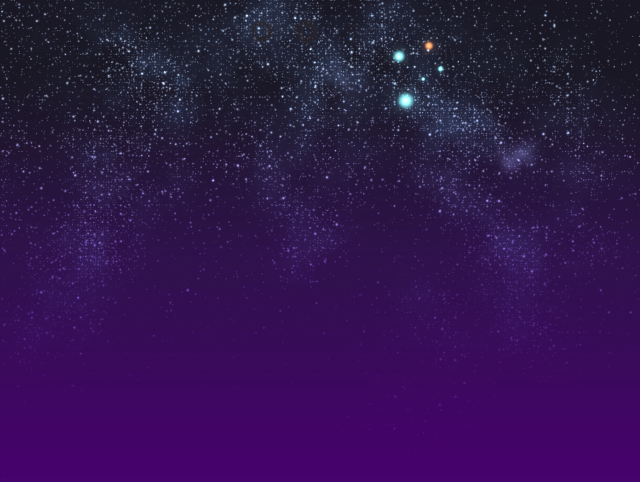
This background is drawn by a Shadertoy shader. Its source:

```glsl
#define STAR_LAYERS 4
#define COARSE_CELLS 42.0
#define LAYER_SCALE 1.65
#define STAR_RADIUS 0.0023
#define STAR_GAIN 0.95
#define CLOUD_GAIN 0.48
#define TOP_COLOR vec3(0.098, 0.09, 0.14)
#define MIDDLE_COLOR vec3(0.18, 0.07, 0.29)
#define BOTTOM_COLOR vec3(0.285, 0.0, 0.44)
#define CLOUD_COLOR vec3(0.27, 0.38, 0.56)
#define CYAN vec3(0.42, 0.82, 0.85)
#define ORANGE vec3(0.85, 0.52, 0.32)

vec3 hash3(vec2 p) {
    vec3 q = fract(vec3(p.xyx) * vec3(0.1031, 0.103, 0.0973));
    q += dot(q, q.yxz + 33.33);
    return fract((q.xxy + q.yxx) * q.zyx);
}

float noise(vec2 p) {
    vec2 cell = floor(p), f = fract(p);
    f = f * f * (3.0 - 2.0 * f);
    float low = mix(hash3(cell).x, hash3(cell + vec2(1, 0)).x, f.x);
    float high = mix(hash3(cell + vec2(0, 1)).x, hash3(cell + 1.0).x, f.x);
    return mix(low, high, f.y);
}

float fbm(vec2 p) {
    float sum = 0.0, amplitude = 0.53;
    for (int i = 0; i < 4; i++) {
        sum += amplitude * noise(p);
        p = mat2(1.6, 1.2, -1.2, 1.6) * p + 7.3;
        amplitude *= 0.5;
    }
    return sum;
}

// Soft glow around the segment a-b
float streak(vec2 p, vec2 a, vec2 b, float radius) {
    vec2 ab = b - a;
    float t = clamp(dot(p - a, ab) / dot(ab, ab), 0.0, 1.0);
    float d = length(p - a - t * ab) / radius;
    return exp(-d * d);
}

// Where dust and stars gather
float density(vec2 p) {
    p += 0.06 * (vec2(noise(p * 11.0), noise(p * 11.0 + 40.0)) - 0.5);
    // Upper arch
    float d = 0.55 * streak(p, vec2(0.27, 0.85), vec2(0.34, 0.78), 0.065);
    d += 0.50 * streak(p, vec2(0.51, 0.92), vec2(0.60, 0.97), 0.055);
    d += 0.55 * streak(p, vec2(0.69, 0.83), vec2(0.78, 0.92), 0.070);
    d += 0.28 * streak(p, vec2(0.25, 0.88), vec2(0.95, 0.86), 0.130);
    d += 0.65 * streak(p, vec2(0.87, 0.79), vec2(1.07, 0.69), 0.055);
    d += 0.40 * streak(p, vec2(1.15, 0.85), vec2(1.24, 0.66), 0.055);
    // Left arm
    d += 0.62 * streak(p, vec2(0.23, 0.68), vec2(0.20, 0.50), 0.070);
    d += 0.42 * streak(p, vec2(0.19, 0.48), vec2(0.08, 0.33), 0.075);
    d += 0.22 * streak(p, vec2(0.35, 0.62), vec2(0.43, 0.64), 0.050);
    // Central wisps
    d += 0.36 * streak(p, vec2(0.53, 0.68), vec2(0.62, 0.57), 0.055);
    d += 0.38 * streak(p, vec2(0.61, 0.48), vec2(0.68, 0.52), 0.045);
    d += 0.25 * streak(p, vec2(0.65, 0.70), vec2(0.75, 0.65), 0.060);
    // Right arm
    d += 0.45 * streak(p, vec2(0.92, 0.64), vec2(1.04, 0.50), 0.055);
    d += 0.55 * streak(p, vec2(1.06, 0.47), vec2(1.12, 0.31), 0.065);
    d += 0.28 * streak(p, vec2(0.88, 0.37), vec2(0.95, 0.30), 0.065);
    d += 0.30 * streak(p, vec2(1.20, 0.53), vec2(1.23, 0.48), 0.050);
    d += 0.18 * streak(p, vec2(0.83, 0.14), vec2(0.90, 0.14), 0.060);
    return d;
}

// One star at most in each grid cell, more likely inside dust
float starLayer(vec2 p, float cells, float radius, float abundance, float seed) {
    vec2 cell = floor(p * cells);
    vec3 h = hash3(cell + seed);
    vec2 center = (cell + 0.25 + 0.5 * h.xy) / cells;
    float scattered = 0.13 * smoothstep(0.1, 0.75, center.y);
    float edge = 0.20 * smoothstep(0.14, 0.0, center.x) * smoothstep(0.35, 0.6, center.y);
    float chance = abundance * (density(center) + scattered + edge);
    float power = hash3(cell + seed + 57.0).z;
    float d = length(p - center) / (radius * mix(0.75, 1.15, power));
    return step(h.z, chance) * mix(0.22, 1.0, power * power) * exp(-d * d);
}

// Pale core, coloured disc and faint halo
void addOrb(inout vec3 color, vec2 p, vec2 center, float radius, vec3 tint) {
    float d = length(p - center) / radius;
    color = mix(color, tint, 0.85 * smoothstep(1.15, 0.45, d));
    color += tint * 0.22 * exp(-d * d * 0.55);
    color += vec3(0.5, 0.3, 0.25) * exp(-d * d * 5.0);
}

void mainImage(out vec4 fragColor, in vec2 fragCoord) {
    vec2 p = fragCoord / iResolution.y;

    // Sky
    vec3 color = mix(BOTTOM_COLOR, MIDDLE_COLOR, smoothstep(-0.12, 0.56, p.y));
    color = mix(color, TOP_COLOR, smoothstep(0.42, 0.88, p.y));

    // Dust clouds, dimmer toward the bottom
    float fade = mix(0.18, 1.0, smoothstep(0.1, 0.8, p.y));
    float cloud = density(p) * smoothstep(0.2, 0.8, fbm(p * 16.0));
    vec3 dust = mix(vec3(0.30, 0.24, 0.60), CLOUD_COLOR, smoothstep(0.3, 0.8, p.y));
    color = mix(color, dust, clamp(cloud * CLOUD_GAIN * fade, 0.0, 0.6));
    float knots = streak(p, vec2(1.06, 0.67), vec2(1.085, 0.68), 0.025);
    knots += 0.35 * streak(p, vec2(0.70, 0.84), vec2(0.72, 0.82), 0.030);
    color += vec3(0.30, 0.34, 0.48) * knots * fbm(p * 35.0);

    // Stars, from sparse and large to dense and fine
    vec3 starColor = mix(vec3(0.60, 0.46, 0.90), vec3(0.76, 0.89, 1.0), smoothstep(0.35, 0.85, p.y));
    for (int i = 0; i < STAR_LAYERS; i++) {
        float k = float(i);
        float star = starLayer(p, COARSE_CELLS * pow(LAYER_SCALE, k), STAR_RADIUS - 0.0003 * k, 0.5 + 0.1 * k, 19.0 * k);
        color += starColor * star * STAR_GAIN * fade * (1.0 - 0.2 * k);
    }

    // Two faint smoky rings
    for (int i = 0; i < 2; i++) {
        float ring = (length(p - vec2(0.543 + 0.093 * float(i), 0.935)) - 0.017) / 0.006;
        color = mix(color, vec3(0.16, 0.13, 0.14), 0.6 * exp(-ring * ring));
    }

    // Bright orbs
    addOrb(color, p, vec2(0.842, 0.791), 0.0180, CYAN);
    addOrb(color, p, vec2(0.828, 0.883), 0.0130, CYAN);
    addOrb(color, p, vec2(0.890, 0.905), 0.0095, ORANGE);
    addOrb(color, p, vec2(0.914, 0.857), 0.0065, CYAN);
    addOrb(color, p, vec2(0.878, 0.836), 0.0045, CYAN);

    fragColor = vec4(clamp(color, 0.0, 1.0), 1.0);
}
```
